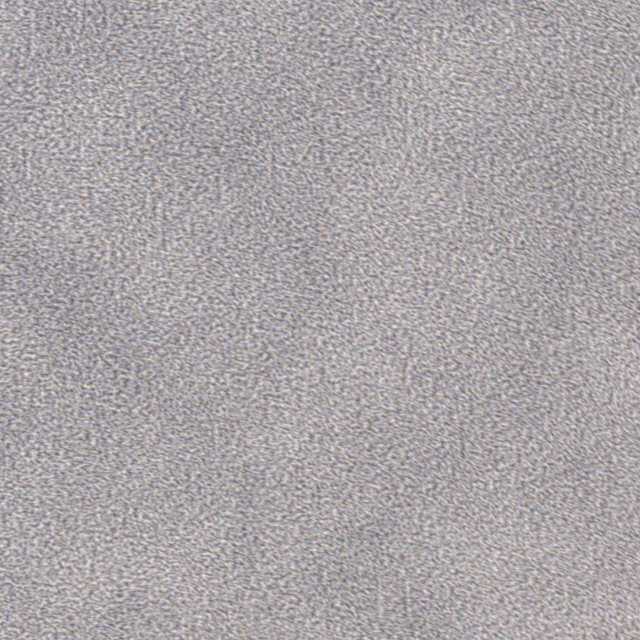
Write a WebGL 1 fragment shader that draws this texture.

```glsl
precision highp float;
// Fine pebbled grey surface: tiny slanted grains with warm and cool tints over soft mottling.

uniform vec2 u_resolution;

const float TAU = 6.2831853;
const vec3 BASE_GREY = vec3(0.668, 0.645, 0.657);
const vec3 TONE_TINT = vec3(1.06, 1.0, 0.90);
const vec3 WARM_SHIFT = vec3(0.7, 0.05, -0.9);
const vec2 GRAIN_FREQUENCY = vec2(118.0, 182.0);

float hash(vec2 cell) {
  vec3 p = fract(cell.xyx * vec3(0.1031, 0.1030, 0.0973));
  p += dot(p, p.yzx + 33.33);
  return fract((p.x + p.y) * p.z);
}

// Slope of a random direction at one lattice corner.
float cornerSlope(vec2 cell, vec2 offset) {
  float angle = TAU * hash(cell);
  return dot(vec2(cos(angle), sin(angle)), offset);
}

// Gradient noise, roughly -0.7 to 0.7.
float gradientNoise(vec2 p) {
  vec2 cell = floor(p);
  vec2 f = p - cell;
  vec2 blend = f * f * f * (f * (f * 6.0 - 15.0) + 10.0);
  vec2 e = vec2(1.0, 0.0);
  float low = mix(cornerSlope(cell, f),
                  cornerSlope(cell + e.xy, f - e.xy), blend.x);
  float high = mix(cornerSlope(cell + e.yx, f - e.yx),
                   cornerSlope(cell + e.xx, f - e.xx), blend.x);
  return mix(low, high, blend.y);
}

vec2 rotate(vec2 p, float angle) {
  float c = cos(angle);
  float s = sin(angle);
  return vec2(c * p.x - s * p.y, s * p.x + c * p.y);
}

// Grain rows run level at the left and slope down towards the right.
vec2 bendRows(vec2 uv) {
  float drop = 0.06 * uv.x + 0.17 * uv.x * uv.x;
  float waver = 0.012 * gradientNoise(uv * 7.0 + 61.0);
  return vec2(uv.x + waver, uv.y + drop + waver);
}

// Two misaligned layers of flattened bumps.
float grain(vec2 p, vec2 frequency) {
  vec2 q = p * frequency;
  float coarse = gradientNoise(q + 17.0);
  float fine = gradientNoise(rotate(q, 0.35) * 1.45 + 203.0);
  return coarse + 0.7 * fine;
}

// Broad cloudy variation, halving in strength as it gets finer.
float mottle(vec2 uv) {
  float sum = 0.0;
  float strength = 1.0;
  vec2 p = uv * 4.0 + 31.0;
  for (int i = 0; i < 4; i++) {
    sum += strength * gradientNoise(p);
    p = rotate(p, 0.6) * 2.3 + 11.0;
    strength *= 0.7;
  }
  return sum;
}

// Sparse faint stains.
float smudges(vec2 uv) {
  return smoothstep(0.28, 0.6, gradientNoise(uv * 9.0 + 87.0));
}

void main() {
  vec2 uv = gl_FragCoord.xy / u_resolution;
  vec2 rows = bendRows(uv);

  // Light drifts from cool at the upper left to warm at the lower right.
  float drift = 0.5 * (uv.x - uv.y);
  float contrast = 0.265 - 0.03 * drift;

  float tone = contrast * grain(rows, GRAIN_FREQUENCY);
  tone += 0.045 * mottle(uv) + 0.012 * drift - 0.045 * smudges(uv);

  float warmth = 0.085 * gradientNoise(rows * GRAIN_FREQUENCY * 0.9 + 411.0);
  warmth += 0.012 * drift;

  vec3 color = BASE_GREY + tone * TONE_TINT + warmth * WARM_SHIFT;
  gl_FragColor = vec4(clamp(color, 0.0, 1.0), 1.0);
}
```
